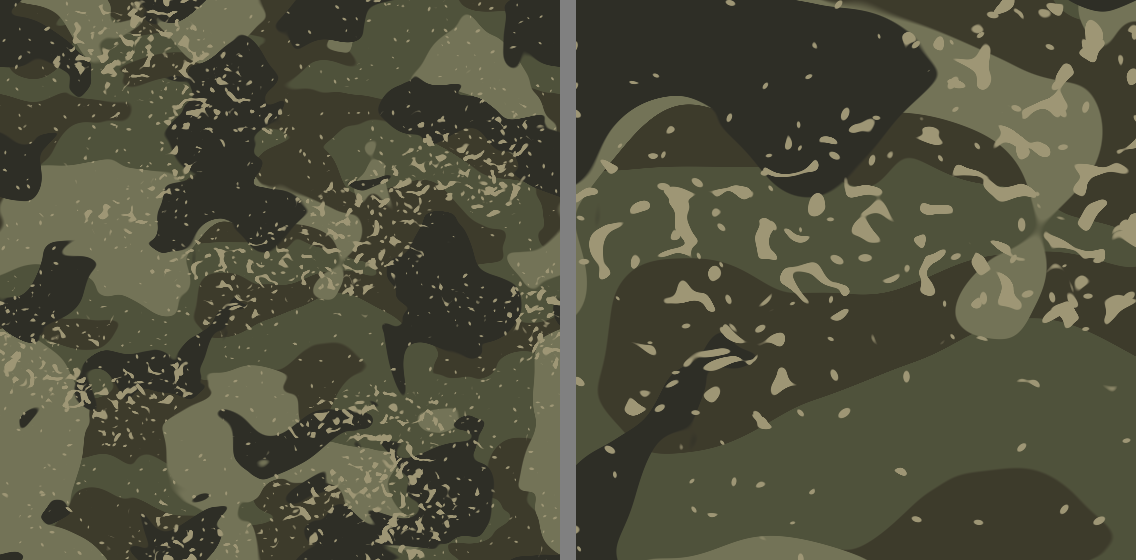
Left, the full canvas; right, a detail of the centre.
Reproduce this pattern procedurally as a WebGL 1 fragment shader.

```glsl
precision highp float;
uniform vec2 u_resolution;

vec2 hash2(vec2 p, float seed) {
  vec3 q = fract(p.xyx * vec3(0.1031, 0.1030, 0.0973) + seed * 0.137);
  q += dot(q, q.yzx + 33.33);
  return fract((q.xx + q.yz) * q.zy);
}

float slope(vec2 corner, vec2 offset, vec2 cells, float seed) {
  vec2 direction = normalize(hash2(mod(corner, cells), seed) - 0.4999);
  return dot(direction, offset);
}

// Gradient noise that wraps over the unit square
float noise(vec2 uv, vec2 cells, float seed) {
  vec2 p = uv * cells + seed * vec2(0.37, 0.61);
  vec2 i = floor(p), f = p - i;
  vec2 w = f * f * f * (f * (f * 6.0 - 15.0) + 10.0);
  vec2 e = vec2(1.0, 0.0);
  float bottom = mix(slope(i, f, cells, seed), slope(i + e, f - e, cells, seed), w.x);
  float top = mix(slope(i + e.yx, f - e.yx, cells, seed), slope(i + 1.0, f - 1.0, cells, seed), w.x);
  return mix(bottom, top, w.y);
}

// Large rounded shape with a wavy outline
float blob(vec2 uv, vec2 cells, float wave, float seed) {
  vec2 bend = vec2(noise(uv, vec2(6.0), seed + 1.0), noise(uv, vec2(7.0), seed + 2.0));
  uv += 0.09 * bend;
  return noise(uv, cells, seed) + wave * noise(uv, cells * 3.0, seed + 3.0);
}

float cover(float field, float softness) {
  return smoothstep(-softness, softness, field);
}

// Scattered small ellipses, one at most in each cell
float dots(vec2 uv, float density, float pixel) {
  const float CELLS = 46.0;
  vec2 p = uv * CELLS;
  vec2 id = mod(floor(p), CELLS);
  vec2 d = fract(p) - 0.25 - 0.5 * hash2(id, 21.0);
  vec2 axis = normalize(hash2(id, 22.0) - 0.4999);
  vec2 pick = hash2(id, 23.0);
  vec2 q = vec2(dot(d, axis), 1.8 * dot(d, vec2(-axis.y, axis.x)));
  float radius = mix(0.06, 0.2, pick.y);
  return cover(radius - length(q), CELLS * pixel) * step(pick.x, density);
}

// Chipped flakes and slanted splotches, gathered in clusters
float specks(vec2 uv, float pixel) {
  float cluster = noise(uv, vec2(3.0, 5.0), 31.0) + 0.5 * noise(uv, vec2(9.0, 11.0), 32.0);
  cluster = smoothstep(-0.1, 0.35, cluster);
  vec2 bent = uv + 0.012 * vec2(noise(uv, vec2(31.0), 33.0), noise(uv, vec2(37.0), 34.0));
  float flake = noise(bent, vec2(62.0, 78.0), 35.0) - 0.54 + 0.32 * cluster;

  vec2 slanted = vec2(bent.x, bent.y - bent.x);
  float splotch = noise(slanted, vec2(22.0, 32.0), 36.0) + 0.5 * noise(bent, vec2(64.0, 80.0), 37.0);
  splotch += 0.35 * cluster - 0.74;

  float chips = max(cover(flake, 35.0 * pixel), cover(splotch, 30.0 * pixel));
  return max(chips, dots(uv, 0.25 + 0.4 * cluster, pixel));
}

void main() {
  vec2 uv = gl_FragCoord.xy / u_resolution;
  float pixel = 1.0 / min(u_resolution.x, u_resolution.y);

  vec3 brown = vec3(0.24, 0.23, 0.17);
  vec3 green = vec3(0.31, 0.32, 0.23);
  vec3 sage = vec3(0.45, 0.45, 0.34);
  vec3 charcoal = vec3(0.18, 0.18, 0.15);
  vec3 sand = vec3(0.62, 0.59, 0.46);

  // Patches from back to front
  vec3 color = mix(brown, green, cover(blob(uv, vec2(4.0, 8.0), 0.2, 4.0), 5.0 * pixel));
  color = mix(color, sage, cover(blob(uv, vec2(5.0), 0.2, 9.0) - 0.119, 5.0 * pixel));
  color = mix(color, charcoal, cover(blob(uv, vec2(5.0, 7.0), 0.35, 15.0) - 0.159, 6.0 * pixel));

  // Worn specks on top
  color = mix(color, sand, specks(uv, pixel));
  gl_FragColor = vec4(color, 1.0);
}
```
